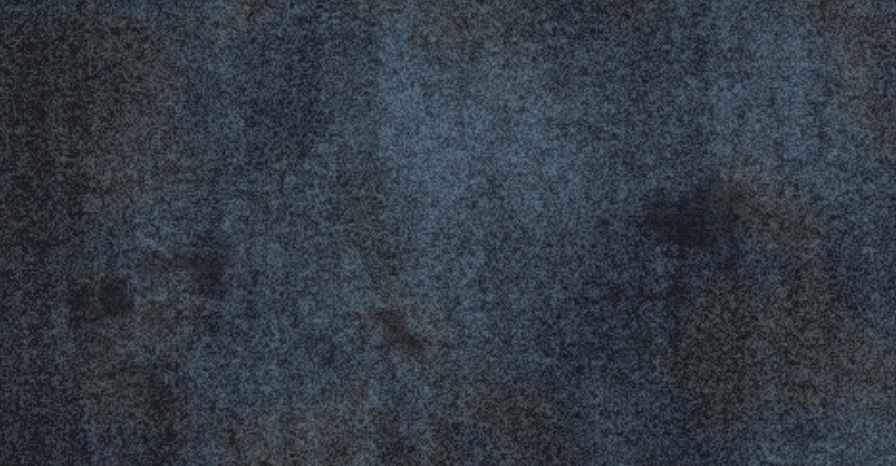
Give the GLSL for this texture, as a Shadertoy shader.

```glsl
float hash(vec2 cell) {
    vec3 q = fract(vec3(cell.xyx) * vec3(0.1031, 0.1030, 0.0973));
    q += dot(q, q.yzx + 33.33);
    return fract((q.x + q.y) * q.z);
}

float noise(vec2 p) {
    vec2 cell = floor(p), f = fract(p);
    f = f * f * (3.0 - 2.0 * f);
    float low = mix(hash(cell), hash(cell + vec2(1, 0)), f.x);
    float high = mix(hash(cell + vec2(0, 1)), hash(cell + vec2(1, 1)), f.x);
    return mix(low, high, f.y);
}

float fbm(vec2 p) {
    float sum = 0.0, amplitude = 0.5;
    for (int i = 0; i < 6; i++) {
        sum += amplitude * noise(p);
        p = mat2(1.6, 1.2, -1.2, 1.6) * p + 17.3;
        amplitude *= 0.52;
    }
    return sum;
}

// Soft ellipse that fades from its centre
float blob(vec2 p, vec2 centre, vec2 radius) {
    vec2 d = (p - centre) / radius;
    return exp(-dot(d, d));
}

void mainImage(out vec4 fragColor, in vec2 fragCoord) {
    vec2 p = fragCoord / iResolution.y;
    vec2 warp = vec2(fbm(p * 7.0 + 3.0), fbm(p * 7.0 + 41.0)) - 0.5;
    vec2 ragged = p + 0.16 * warp;

    // Broad worn areas: pale middle, dim left side and upper right
    float tone = 0.40 + 0.75 * (fbm(p * vec2(3.2, 2.6) + 8.0) - 0.5);
    tone += 0.17 * blob(ragged, vec2(0.88, 0.52), vec2(0.42, 0.50));
    tone += 0.12 * blob(ragged, vec2(1.66, 0.75), vec2(0.22, 0.40));
    tone += 0.10 * blob(ragged, vec2(0.45, 0.22), vec2(0.35, 0.22));
    tone -= 0.15 * blob(ragged, vec2(0.18, 0.90), vec2(0.40, 0.45));
    tone -= 0.20 * blob(ragged, vec2(1.36, 0.88), vec2(0.16, 0.24));
    tone -= 0.14 * blob(ragged, vec2(0.0, 0.40), vec2(0.14, 0.60));

    // Ragged dark stains, mostly stretched sideways
    float zone = blob(ragged, vec2(0.34, 0.42), vec2(0.20, 0.09));
    zone += blob(ragged, vec2(1.50, 0.53), vec2(0.24, 0.12));
    zone += 0.8 * blob(ragged, vec2(0.75, 0.27), vec2(0.40, 0.06));
    zone += 0.8 * blob(ragged, vec2(1.10, 0.69), vec2(0.12, 0.03));
    zone += 0.6 * blob(ragged, vec2(0.32, 0.25), vec2(0.16, 0.12));
    float flakes = fbm(p * vec2(9.0, 13.0) + 2.0 * warp);
    float stain = smoothstep(0.72, 1.02, flakes + 0.42 * zone);
    tone -= 0.36 * stain;

    // Vertical wear and faint cloth threads
    tone += 0.22 * (noise(p * vec2(24.0, 2.5)) - 0.5);
    tone += 0.10 * (noise(p * vec2(95.0, 7.0)) - 0.5);
    tone += 0.10 * (noise(p * vec2(7.0, 110.0)) - 0.5);

    // Fine speckled pile, weaker in the stains
    float grain = 0.80 * (noise(p * 243.0) - 0.5) + 0.48 * (noise(p * 131.0 + 9.0) - 0.5);
    grain += 0.22 * (noise(p * 58.0) - 0.5);
    tone += grain * mix(1.0, 0.55, stain);
    tone = clamp(tone, -0.15, 1.2);

    // Navy to steel blue, with brown showing in dark patches
    vec3 color = mix(vec3(0.12, 0.14, 0.18), vec3(0.31, 0.375, 0.425), tone);
    float rust = smoothstep(0.50, 0.68, fbm(p * 3.7 + 60.0));
    rust += 0.9 * blob(ragged, vec2(0.78, 0.50), vec2(0.07, 0.13));
    rust += 0.6 * blob(ragged, vec2(0.06, 0.45), vec2(0.13, 0.50));
    color += vec3(0.018, 0.0, -0.022) * min(rust, 1.0);
    color -= 0.035 * blob(ragged, vec2(0.78, 0.50), vec2(0.06, 0.12));
    color += vec3(-0.012, 0.002, 0.012) * smoothstep(0.4, 0.9, tone);
    color += 0.035 * (vec3(noise(p * 190.0 + 5.0), 0.5, noise(p * 190.0 + 77.0)) - 0.5);

    fragColor = vec4(color, 1.0);
}
```
